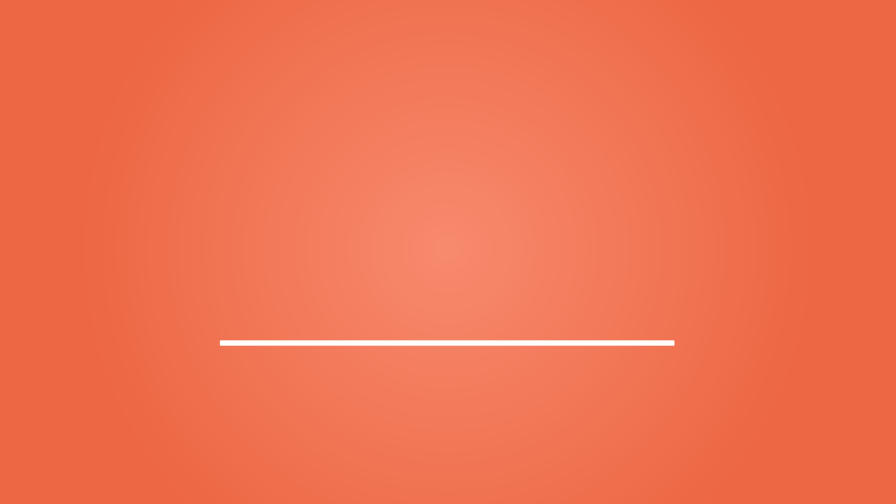
Write a Shadertoy shader that draws this background.

```glsl
// Draws a soft coral radial glow with a thin white horizontal bar below its centre.

const vec3 EDGE_CORAL = vec3(0.928, 0.402, 0.260);
const vec3 GLOW_CORAL = vec3(0.970, 0.540, 0.430);
const vec3 BAR_WHITE  = vec3(1.0, 0.995, 0.985);

// Linear falloff: 1 at the centre, 0 from the radius outwards.
float radialGlow(vec2 p, vec2 center, float radius) {
    return clamp(1.0 - length(p - center) / radius, 0.0, 1.0);
}

// Signed distance to a box with rounded corners.
float roundedBox(vec2 p, vec2 halfSize, float corner) {
    vec2 q = abs(p) - halfSize + corner;
    return length(max(q, 0.0)) + min(max(q.x, q.y), 0.0) - corner;
}

// Coverage of a shape, smoothed over one pixel.
float coverage(float dist, float pixel) {
    return clamp(0.5 - dist / pixel, 0.0, 1.0);
}

void mainImage(out vec4 fragColor, in vec2 fragCoord) {
    // Canvas height is one unit; x is measured from the middle.
    float pixel = 1.0 / iResolution.y;
    vec2 p = vec2(fragCoord.x - 0.5 * iResolution.x, fragCoord.y) * pixel;

    // Background glow
    float glow = radialGlow(p, vec2(-0.002, 0.507), 0.74);
    vec3 color = mix(EDGE_CORAL, GLOW_CORAL, glow);

    // White bar
    vec2 barCenter = vec2(-0.0017, 0.3194);
    float bar = roundedBox(p - barCenter, vec2(0.4510, 0.0053), 0.002);
    color = mix(color, BAR_WHITE, coverage(bar, pixel));

    fragColor = vec4(color, 1.0);
}
```
